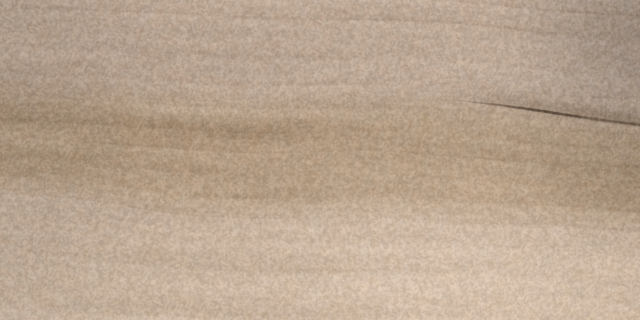
A Shadertoy shader for this texture:

```glsl
#define RINGS 12.0
#define RING_DEPTH 0.095
#define TILT 0.05
#define GRAIN 0.085
#define STREAKS 0.10
#define PALE vec3(0.727, 0.647, 0.577)
#define CREAM vec3(0.778, 0.696, 0.615)
#define HEART vec3(0.664, 0.572, 0.472)
#define CRACK vec3(0.36, 0.29, 0.23)

float hash(vec2 p) {
    vec3 q = fract(vec3(p.xyx) * 0.1031);
    q += dot(q, q.yzx + 33.33);
    return fract((q.x + q.y) * q.z);
}

// Smooth value noise, 0 to 1
float noise(vec2 p) {
    vec2 i = floor(p), f = fract(p);
    f = f * f * (3.0 - 2.0 * f);
    vec2 e = vec2(0.0, 1.0);
    return mix(mix(hash(i), hash(i + e.yx), f.x),
               mix(hash(i + e.xy), hash(i + e.yy), f.x), f.y);
}

float fbm(vec2 p) {
    float sum = 0.0, amp = 0.5;
    for (int i = 0; i < 4; i++) {
        sum += amp * noise(p);
        p = p * 2.03 + 17.3;
        amp *= 0.5;
    }
    return sum / 0.9375;
}

// Dark ring edge that fades upward, with a pale rim below
float ringShade(float h, float x) {
    float t = h * RINGS + 2.2 * noise(vec2(h * 6.0, 3.0));
    float f = fract(t), id = floor(t);
    float edge = smoothstep(0.0, 0.08, f) * exp(-7.0 * f);
    float glow = smoothstep(0.5, 0.96, f) * smoothstep(1.0, 0.96, f);
    float strength = 0.2 + 0.8 * hash(vec2(id, 5.0));
    strength *= 0.25 + 1.1 * noise(vec2(x * 2.0, id * 7.0));
    return strength * (0.35 * glow - edge);
}

void mainImage(out vec4 fragColor, in vec2 fragCoord) {
    vec2 p = fragCoord / iResolution.y;

    // Height across the board, bent along the growth direction
    float h = p.y + TILT * p.x;
    h += 0.05 * (noise(p * vec2(1.5, 3.0) + 4.0) - 0.5);
    h += 0.014 * (noise(p * vec2(3.5, 9.0) + 11.0) - 0.5);

    // Pale sapwood, creamier at the lower side
    vec3 col = mix(CREAM, PALE, smoothstep(0.12, 0.6, p.y));

    // Tan heartwood band with soft borders
    float d = h - 0.57;
    float band = smoothstep(-0.22, -0.12, d) * smoothstep(0.23, 0.06, d);
    col = mix(col, HEART, band * (0.74 + 0.3 * fbm(vec2(p.x * 1.5, h * 12.0))));

    // Rings and long soft streaks
    col += RING_DEPTH * ringShade(h, p.x) * mix(1.0, 0.5, band) * vec3(0.92, 1.0, 1.06);
    float streak = fbm(vec2(p.x * 1.4 + 8.0, h * 14.0)) - 0.5;
    float fiber = noise(vec2(p.x * 6.0, h * 90.0)) - 0.5;
    col += STREAKS * (streak * (0.7 + 0.7 * band) + 0.18 * fiber);

    // Hairline split that opens toward the right
    float off = p.y - (0.684 - 0.128 * (p.x - 1.44)) - 0.003 * sin(p.x * 9.0);
    float grow = smoothstep(1.35, 1.7, p.x);
    float dark = grow * (1.0 - 0.4 * smoothstep(1.76, 1.86, p.x));
    float width = mix(0.003, 0.007, grow);
    col = mix(col, CRACK, 0.8 * dark * smoothstep(width, 0.2 * width, abs(off)));
    col -= 0.06 * grow * smoothstep(0.05, 0.0, abs(off - 0.01));
    col += 0.04 * grow * smoothstep(0.012, 0.0, abs(off + 0.013));

    // Uneven light: dim right and left sides, warm glow low down
    float shade = 0.18 * smoothstep(1.5, 2.05, p.x) * smoothstep(0.1, 0.9, p.y);
    shade += 0.06 * smoothstep(0.6, 0.0, p.x);
    col *= 1.0 - shade * vec3(1.0, 0.98, 0.92);
    vec2 lamp = p - vec2(1.4, 0.12);
    col += 0.05 * exp(-2.5 * dot(lamp, lamp));

    // Fine speckle on a turned grid, with a slight tint
    vec2 q = mat2(0.88, 0.47, -0.47, 0.88) * p + 3.0;
    float speck = noise(q * 165.0) + 0.6 * noise(q * 85.0 + 40.0) - 0.8;
    float tint = noise(q * 50.0 + 90.0) - 0.5;
    col += GRAIN * speck + 0.02 * tint * vec3(0.6, -0.2, -1.0);

    fragColor = vec4(clamp(col, 0.0, 1.0), 1.0);
}
```
